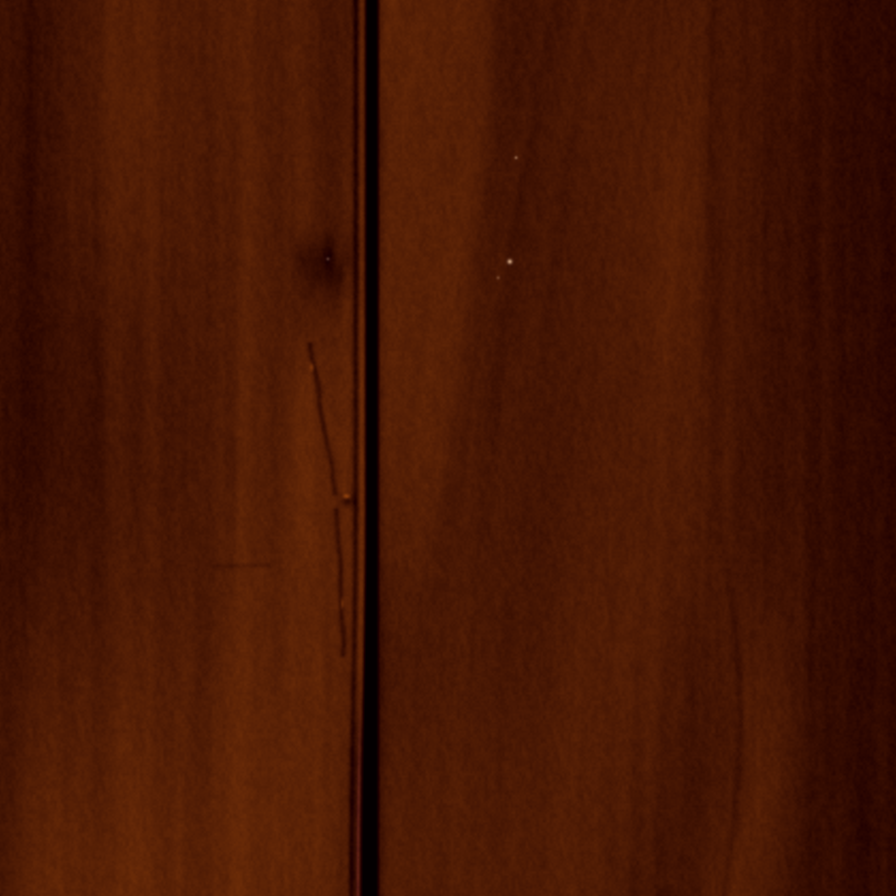
This texture is drawn by a WebGL 2 fragment shader. Its source:

```glsl
#version 300 es
precision highp float;
uniform vec2 u_resolution;
out vec4 fragColor;

float hash(vec2 p) {
  vec3 q = fract(vec3(p.xyx) * 0.1031);
  q += dot(q, q.yzx + 33.33);
  return fract((q.x + q.y) * q.z);
}

float noise(vec2 p) {
  vec2 i = floor(p), f = fract(p);
  f = f * f * (3.0 - 2.0 * f);
  return mix(mix(hash(i), hash(i + vec2(1, 0)), f.x),
             mix(hash(i + vec2(0, 1)), hash(i + vec2(1, 1)), f.x), f.y) - 0.5;
}

float glow(vec2 p, vec2 center, vec2 radius) {
  vec2 q = (p - center) / radius;
  return exp(-dot(q, q));
}

float ridge(float x, float width) {
  return exp(-x * x / (width * width));
}

float segment(vec2 p, vec2 a, vec2 b) {
  vec2 d = b - a;
  return length(p - a - d * clamp(dot(p - a, d) / dot(d, d), 0.0, 1.0));
}

// Long vertical fibres at three scales
float fibres(vec2 p) {
  return 0.045 * noise(p * vec2(24.0, 0.9)) + 0.045 * noise(p * vec2(65.0, 1.6) + 17.0)
       + 0.025 * noise(p * vec2(150.0, 4.0) + 41.0);
}

float leftPlank(vec2 p) {
  float tone = 0.235 + 0.055 * smoothstep(0.0, 0.17, p.x);
  tone += 0.085 * glow(p, vec2(0.10, -0.04), vec2(0.28, 0.30));
  tone += 0.035 * glow(p, vec2(0.15, 0.86), vec2(0.05, 0.20));
  tone -= 0.045 * glow(p, vec2(0.05, 0.52), vec2(0.16, 0.22));
  tone -= 0.035 * glow(p, vec2(0.00, 0.95), vec2(0.08, 0.25));
  tone += 0.035 * ridge(p.x - 0.272, 0.012) * smoothstep(1.1, 0.4, p.y);
  tone += 0.07 * glow(p, vec2(0.365, 0.50), vec2(0.05, 0.20));
  tone += 0.025 * glow(p, vec2(0.34, 0.2), vec2(0.08, 0.25));
  tone += fibres(p);
  // Knot shadow and the cracks below it
  float smudge = 1.0 + 1.2 * noise(p * vec2(90.0, 35.0));
  tone -= 0.11 * smudge * glow(p, vec2(0.362, 0.705), vec2(0.032, 0.035));
  tone -= 0.06 * glow(p, vec2(0.338, 0.655), vec2(0.012, 0.06));
  vec2 bent = p + vec2(0.004 * noise(p * vec2(8.0, 35.0)), 0.0);
  float crack = min(segment(bent, vec2(0.345, 0.615), vec2(0.375, 0.45)),
                    segment(bent, vec2(0.377, 0.43), vec2(0.384, 0.27)));
  tone -= 0.12 * ridge(crack, 0.0035);
  tone -= 0.05 * ridge(segment(p, vec2(0.24, 0.368), vec2(0.30, 0.369)), 0.003);
  tone -= 0.16 * glow(p, vec2(0.388, 0.441), vec2(0.008, 0.007));
  tone += 0.25 * glow(p, vec2(0.387, 0.446), vec2(0.004, 0.003));
  tone += 0.18 * glow(p, vec2(0.348, 0.59), vec2(0.0025, 0.004));
  tone += 0.15 * glow(p, vec2(0.382, 0.326), vec2(0.002, 0.005));
  return tone;
}

float rightPlank(vec2 p) {
  float tone = 0.285;
  // Pale tapered figure beside the groove
  float border = 0.55 - 0.15 * pow(1.0 - p.y, 1.7) + 0.006 * noise(p * vec2(3.0, 12.0));
  float inside = smoothstep(0.014, -0.014, p.x - border);
  tone += 0.055 * inside * smoothstep(0.25, 0.55, p.y);
  tone -= 0.04 * ridge(p.x - border - 0.04, 0.055) * smoothstep(0.2, 0.6, p.y);
  tone -= 0.035 * glow(p, vec2(0.60 + 0.15 * (p.y - 0.4), 0.42), vec2(0.035, 0.22));
  tone -= 0.03 * glow(p, vec2(0.43, 0.23), vec2(0.06, 0.12));
  // Broad drifting band
  float drift = 0.66 + 0.08 * smoothstep(0.1, 0.85, p.y);
  tone += 0.037 * ridge(p.x - drift, 0.06) * smoothstep(1.1, 0.75, p.y);
  tone += 0.025 * glow(p, vec2(0.5, 0.05), vec2(0.1, 0.16));
  // Shaded side and curved grain low down
  tone -= 0.055 * smoothstep(0.74, 0.91, p.x) + 0.045 * smoothstep(0.87, 1.0, p.x);
  float bend = p.x - 0.82 - 0.018 * sin(p.y * 8.0);
  float low = smoothstep(0.42, 0.06, p.y);
  tone += 0.085 * low * ridge(bend - 0.01, 0.034);
  tone -= 0.055 * low * ridge(bend + 0.065, 0.045);
  tone -= 0.05 * ridge(bend + 0.012, 0.005) * smoothstep(0.5, 0.25, p.y);
  tone -= 0.035 * ridge(p.x - 0.797, 0.009) * smoothstep(0.2, 0.6, p.y);
  float straight = smoothstep(0.66, 0.86, p.x);
  vec2 flow = vec2(p.x - 0.10 * p.y * p.y * (1.0 - straight), p.y) + 5.0;
  return tone + fibres(flow) * mix(0.55, 0.9, straight)
       + 0.025 * noise(flow * vec2(18.0, 4.0));
}

void main() {
  vec2 p = gl_FragCoord.xy / u_resolution;
  float lean = 0.005 * smoothstep(0.45, 0.0, p.y);
  float x = p.x + lean;
  float tone = mix(leftPlank(p), rightPlank(p), smoothstep(0.408, 0.416, p.x));

  // Fine pores and slanted flecks
  tone += 0.035 * noise(p * vec2(260.0, 190.0)) + 0.025 * noise(p * 420.0);
  tone += 0.025 * noise(vec2(p.x * 170.0 + p.y * 35.0, p.y * 55.0));

  // Moulded lip and black groove
  tone -= 0.16 * ridge(x - 0.397, 0.0035);
  tone += 0.06 * ridge(x - 0.4035, 0.0025) * smoothstep(0.1, 0.35, p.y);
  tone -= 0.13 * smoothstep(0.26, 0.12, p.y) * ridge(x - 0.405, 0.007);
  float groove = smoothstep(0.405, 0.411, x) * smoothstep(0.426, 0.419, p.x);
  tone = mix(tone, 0.015, groove);
  tone -= 0.05 * ridge(p.x - 0.424, 0.006) * (1.0 - groove);

  tone = max(tone, 0.01);
  vec3 wood = vec3(tone, max(0.0, 0.038 + 0.58 * (tone - 0.19)), 0.004 + 0.12 * max(tone - 0.2, 0.0));
  wood += vec3(0.13, 0.06, 0.07) * ridge(x - 0.4045, 0.002) * smoothstep(0.25, 0.1, p.y);

  // Dust specks
  float dust = glow(p, vec2(0.569, 0.708), vec2(0.0028)) + 0.5 * glow(p, vec2(0.576, 0.824), vec2(0.002))
             + 0.3 * glow(p, vec2(0.556, 0.690), vec2(0.002)) + 0.3 * glow(p, vec2(0.366, 0.711), vec2(0.002));
  fragColor = vec4(mix(wood, vec3(0.75, 0.58, 0.45), min(dust, 1.0)), 1.0);
}
```
